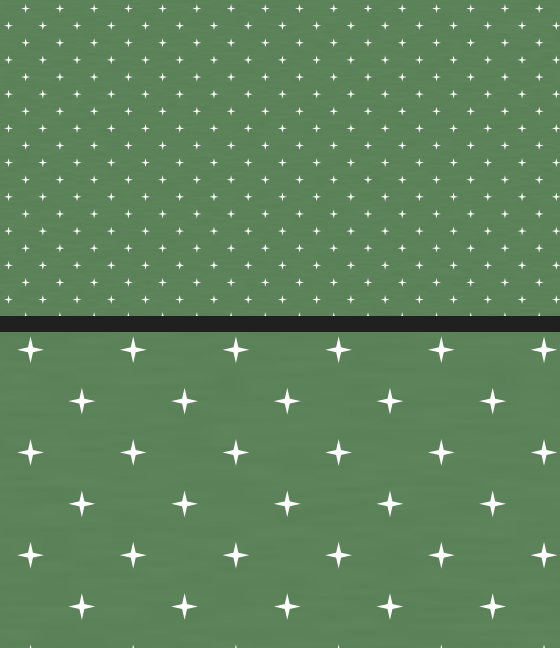
Top: the whole. Bottom: its middle third, enlarged.
A WebGL 1 fragment shader for this pattern:

```glsl
precision highp float;

uniform vec2 u_resolution;

#define REPEATS_DOWN 9.2308
#define STAR_REACH 0.13
#define STAR_NOTCH 0.024
#define GROUND_COLOR vec3(0.36, 0.51, 0.35)
#define STAR_COLOR vec3(1.0)
#define STREAK_FREQUENCY vec2(3.0, 18.0)
#define STREAK_STRENGTH 0.016
#define SAMPLES 4

float hash(vec2 p) {
    vec3 q = fract(p.xyx * 0.1031);
    q += dot(q, q.yzx + 33.33);
    return fract((q.x + q.y) * q.z);
}

float valueNoise(vec2 p) {
    vec2 cell = floor(p);
    vec2 f = fract(p);
    f = f * f * (3.0 - 2.0 * f);
    float low = mix(hash(cell), hash(cell + vec2(1.0, 0.0)), f.x);
    float high = mix(hash(cell + vec2(0.0, 1.0)), hash(cell + 1.0), f.x);
    return mix(low, high, f.y);
}

// Four-pointed star: one slanted edge, folded into all eight octants
float starDistance(vec2 p) {
    p = abs(p);
    p = vec2(max(p.x, p.y), min(p.x, p.y));
    vec2 normal = normalize(vec2(STAR_NOTCH, STAR_REACH - STAR_NOTCH));
    return dot(p - vec2(STAR_REACH, 0.0), normal);
}

// Offset from the nearest lattice point of a unit grid through anchor
vec2 latticeOffset(vec2 p, vec2 anchor) {
    return fract(p - anchor + 0.5) - 0.5;
}

// Two stars per tile, the second staggered by half a tile
float starField(vec2 p) {
    float first = starDistance(latticeOffset(p, vec2(0.75, 0.25)));
    float second = starDistance(latticeOffset(p, vec2(0.25, 0.75)));
    return min(first, second);
}

// Coverage averaged over a subgrid, so the thin tips stay crisp
float starCoverage(vec2 p, float pixel) {
    float count = float(SAMPLES);
    float subpixel = pixel / count;
    float total = 0.0;
    for (int j = 0; j < SAMPLES; j++) {
        for (int i = 0; i < SAMPLES; i++) {
            vec2 shift = (vec2(float(i), float(j)) + 0.5) / count - 0.5;
            float d = starField(p + shift * pixel);
            total += clamp(0.5 - d / subpixel, 0.0, 1.0);
        }
    }
    return total / (count * count);
}

void main() {
    // Tile units, measured from the upper left corner
    float pixel = REPEATS_DOWN / u_resolution.y;
    vec2 p = vec2(gl_FragCoord.x, u_resolution.y - gl_FragCoord.y) * pixel;

    // Ground with faint horizontal streaks
    float streak = valueNoise(p * STREAK_FREQUENCY) - 0.5;
    vec3 color = GROUND_COLOR + STREAK_STRENGTH * streak;

    color = mix(color, STAR_COLOR, starCoverage(p, pixel));
    gl_FragColor = vec4(color, 1.0);
}
```
